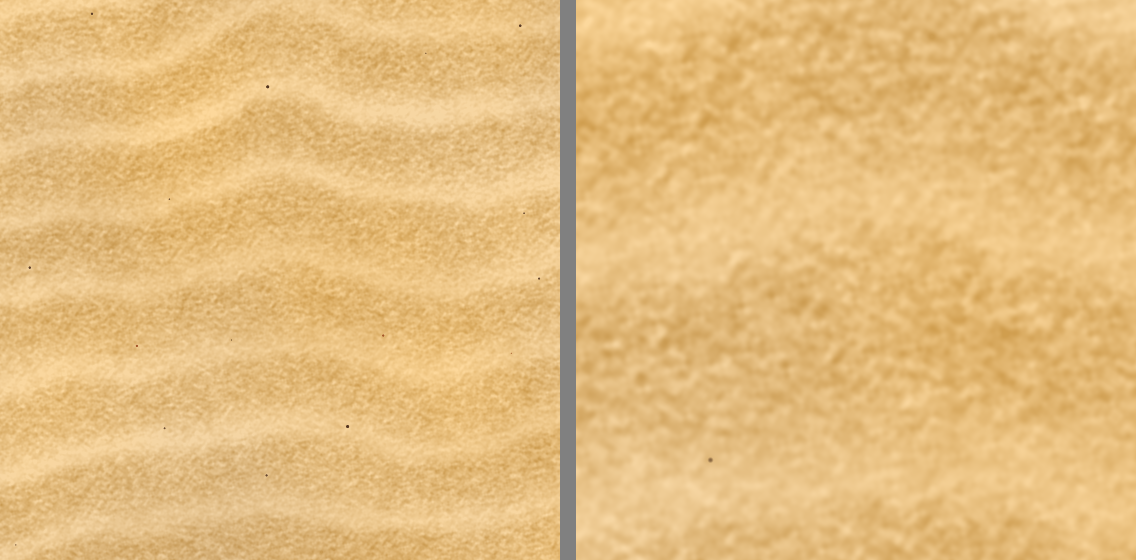
Left: the whole. Right: its middle third, enlarged.
Give the GLSL for this texture, as a WebGL 1 fragment shader.

```glsl
precision highp float;
// Wind-rippled golden beach sand with fine grain and a few dark specks.
uniform vec2 u_resolution;

const vec3 SAND_SHADE = vec3(0.82, 0.64, 0.36);
const vec3 SAND_LIGHT = vec3(0.96, 0.825, 0.61);
const vec3 GREY_SHIFT = vec3(-0.022, -0.008, 0.022);
const vec3 SPECK_BROWN = vec3(0.27, 0.15, 0.08);
const vec3 SPECK_RUST = vec3(0.58, 0.24, 0.08);

float hash(vec2 cell) {
  vec3 q = fract(cell.xyx * vec3(0.1031, 0.1030, 0.0973));
  q += dot(q, q.yzx + 33.33);
  return fract((q.x + q.y) * q.z);
}

// Value noise centred on zero, in -0.5 to 0.5.
float noise(vec2 p) {
  vec2 cell = floor(p);
  vec2 f = fract(p);
  f = f * f * (3.0 - 2.0 * f);
  float low = mix(hash(cell), hash(cell + vec2(1.0, 0.0)), f.x);
  float high = mix(hash(cell + vec2(0.0, 1.0)), hash(cell + vec2(1.0)), f.x);
  return mix(low, high, f.y) - 0.5;
}

float fbm(vec2 p) {
  float sum = 0.0;
  float gain = 1.0;
  for (int i = 0; i < 3; i++) {
    sum += gain * noise(p);
    p = mat2(1.6, 1.2, -1.2, 1.6) * p + 17.3;
    gain *= 0.5;
  }
  return sum;
}

// Crest brightness: soft wavy bands, steeper on their lower side.
float ripples(vec2 p, float count) {
  float bend = 0.17 * noise(p * vec2(3.6, 1.7) + 5.2)
             + 0.035 * noise(p * vec2(8.0, 5.0) + 31.0)
             + 0.012 * fbm(p * 22.0);
  float angle = 6.2832 * count * (p.y + bend - 0.06 * p.x);
  float wave = 0.5 + 0.5 * cos(angle + 0.45 * cos(angle));
  return wave * wave;
}

// Rounded grains lit from the upper left.
float grains(vec2 p, float density) {
  vec2 q = mat2(0.83, 0.56, -0.56, 0.83) * p * density;
  float relief = noise(q) - noise(q + vec2(0.55, -0.45));
  return 0.55 * relief + 0.5 * noise(q * 0.8 + 71.0)
       + 0.4 * noise(q * 1.6 + 13.0) + 0.25 * noise(q * 0.36 + 43.0);
}

// Sparse specks: x is coverage, y picks the tint.
vec2 specks(vec2 p, float cells, float chance) {
  vec2 cell = floor(p * cells);
  vec2 jitter = vec2(hash(cell + 11.0), hash(cell + 47.0));
  vec2 offset = (fract(p * cells) - mix(vec2(0.1), vec2(0.9), jitter)) / cells;
  float size = hash(cell + 83.0);
  float radius = mix(0.0012, 0.0031, size * size);
  float present = step(hash(cell + 129.0), chance);
  float disc = 1.0 - smoothstep(radius - 0.0009, radius + 0.0009, length(offset));
  return vec2(present * disc * mix(0.55, 0.95, size), hash(cell + 7.0));
}

void main() {
  vec2 p = gl_FragCoord.xy / u_resolution.y;

  // Broad relief: ripples that fade in and out over uneven ground.
  float crest = ripples(p, 6.5);
  float strength = 0.42 + 0.3 * noise(p * vec2(3.0, 4.0) + 61.0);
  float patches = 0.28 * fbm(p * vec2(3.0, 4.5) + 23.0);
  float tone = 0.46 + strength * crest + patches;

  // Grain stands out in the hollows and softens on the crests.
  tone += mix(0.88, 0.48, crest) * grains(p, 165.0);

  vec3 color = mix(SAND_SHADE, SAND_LIGHT, clamp(tone, -0.15, 1.08));
  color += GREY_SHIFT * 2.0 * fbm(p * 2.6 + 90.0);

  vec2 speck = specks(p, 9.0, 0.32);
  vec3 speckColor = mix(SPECK_BROWN, SPECK_RUST, step(0.8, speck.y));
  gl_FragColor = vec4(mix(color, speckColor, speck.x), 1.0);
}
```
